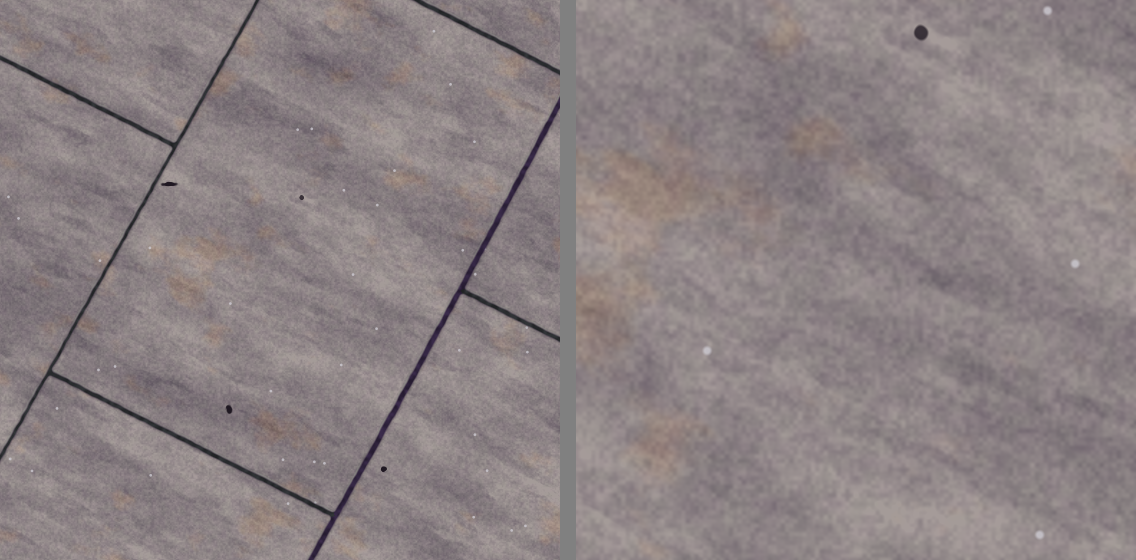
Left: the whole. Right: its middle third, enlarged.
This texture is drawn by a three.js fragment shader. Its source:

```glsl
varying vec2 vUv;

float hash(vec2 p) {
  vec3 q = fract(p.xyx * vec3(0.1031, 0.1030, 0.0973));
  q += dot(q, q.yzx + 33.33);
  return fract((q.x + q.y) * q.z);
}

float noise(vec2 p) {
  vec2 i = floor(p), f = fract(p);
  f = f * f * (3.0 - 2.0 * f);
  return mix(mix(hash(i), hash(i + vec2(1, 0)), f.x),
             mix(hash(i + vec2(0, 1)), hash(i + vec2(1, 1)), f.x), f.y);
}

float fbm(vec2 p) {
  float sum = 0.0, gain = 0.5;
  for (int i = 0; i < 5; i++) {
    sum += gain * noise(p);
    p = mat2(1.96, 0.3, -0.3, 1.96) * p + 17.3;
    gain *= 0.52;
  }
  return sum;
}

// Soft elongated patch lying along the streaks
float patchAt(vec2 p, vec2 center, vec2 size) {
  vec2 d = mat2(0.893, 0.45, -0.45, 0.893) * (p - center) / size;
  return exp(-dot(d, d));
}

// Small dark hole with a ragged rim
float chip(vec2 p, vec2 center, vec2 size) {
  float r = length((p - center) / size) + 0.5 * (noise(p * 190.0) - 0.5);
  return 1.0 - smoothstep(0.7, 1.2, r);
}

void main() {
  vec2 p = vUv;

  // Skewed slab grid, every other column shifted by about half a slab
  vec2 across = vec2(0.512, -0.258), along = vec2(0.436, 0.775);
  vec2 q = p - vec2(0.087, 0.336);
  vec2 g = vec2(q.x * along.y - q.y * along.x, across.x * q.y - across.y * q.x) / 0.5093;
  g.x *= 1.0 + 0.026 * g.y * g.y;
  float column = floor(g.x);
  vec2 cell = vec2(g.x, g.y - 0.52 * mod(column, 2.0));
  vec2 slab = vec2(column, floor(cell.y));
  vec2 slabSize = vec2(0.572, 0.888);

  // Signed distance to the nearest joint in each direction
  vec2 edge = (cell - floor(cell + 0.5)) * slabSize;
  edge += 0.0016 * (vec2(noise(p * 85.0), noise(p * 85.0 + 40.0)) - 0.5);
  float wideJoint = mod(floor(g.x + 0.5), 2.0);
  vec2 halfWidth = vec2(mix(0.0027, 0.0046, wideJoint), 0.0036);
  vec2 gap = abs(edge) - halfWidth;
  float corner = 0.006 - length(max(0.006 - gap, 0.0));
  float d = min(corner, min(gap.x, gap.y));

  // Streaked concrete, different on each slab
  vec2 s = g * slabSize + slab * vec2(7.3, 4.9);
  float streak = fbm(s * vec2(5.0, 17.0) + 3.0);
  float mottle = fbm(s * vec2(22.0, 46.0) + 9.0);
  float dapple = fbm(s * vec2(13.0, 42.0) + 31.0);
  float grain = 0.5 * (noise(p * 210.0) + noise(p * 390.0 + 5.0));
  float tone = 0.70 + 0.85 * (streak - 0.5) + 0.65 * (mottle - 0.5) + 0.55 * (grain - 0.5);
  tone -= 0.32 * smoothstep(0.52, 0.72, dapple) * smoothstep(0.3, 0.6, mottle);
  tone += 0.1 * (hash(slab + 21.0) - 0.5);

  // Broad darker weathering
  float dark = patchAt(p, vec2(0.38, 0.28), vec2(0.3, 0.045));
  dark += patchAt(p, vec2(0.64, 0.70), vec2(0.3, 0.04));
  dark += patchAt(p, vec2(0.54, 0.87), vec2(0.11, 0.06));
  if (column < 0.0) dark += 1.3 * patchAt(p, vec2(0.06, 0.49), vec2(0.15, 0.08));
  tone -= dark * (0.08 + 0.35 * mottle);

  vec3 charcoal = vec3(0.42, 0.38, 0.42), paleStone = vec3(0.66, 0.62, 0.615);
  vec3 color = mix(charcoal, paleStone, clamp(tone, -0.1, 1.1));

  // Faint rust and cool tints
  float rust = smoothstep(0.60, 0.82, fbm(s * vec2(13.0, 20.0) + 71.0));
  color += rust * vec3(0.045, 0.005, -0.04);
  color += (noise(p * 120.0 + 8.0) - 0.5) * vec3(0.012, -0.006, 0.014);

  // Scattered bright mineral specks
  vec2 speckCell = floor(p * 42.0);
  vec2 speckPos = 0.2 + 0.6 * vec2(hash(speckCell + 3.0), hash(speckCell + 57.0));
  float speck = 1.0 - smoothstep(0.05, 0.15, length(fract(p * 42.0) - speckPos));
  color = mix(color, vec3(0.85, 0.84, 0.87), 0.8 * speck * step(0.975, hash(speckCell + 11.0)));

  // Chips
  float holes = chip(p, vec2(0.302, 0.671), vec2(0.014, 0.0042));
  holes = max(holes, chip(p, vec2(0.409, 0.269), vec2(0.006, 0.008)));
  holes = max(holes, chip(p, vec2(0.685, 0.162), vec2(0.006, 0.0045)));
  holes = max(holes, 0.8 * chip(p, vec2(0.539, 0.647), vec2(0.004, 0.005)));
  color = mix(color, vec3(0.13, 0.10, 0.14), holes);

  // Shaded edges, pale bevel on one side, then the joint itself
  color *= 1.0 - 0.16 * (1.0 - smoothstep(0.0, 0.010, d));
  vec2 bevel = exp(-pow((gap - 0.0018) / 0.0017, vec2(2.0)));
  float rim = max(bevel.x * step(edge.x, 0.0), bevel.y * step(0.0, edge.y));
  color = mix(color, vec3(0.58, 0.61, 0.57), 0.55 * rim * noise(p * 60.0 + 2.0));

  float longJoint = step(gap.x, gap.y);
  vec3 slate = vec3(0.16, 0.17, 0.18), violet = vec3(0.19, 0.13, 0.25);
  vec3 jointColor = mix(slate, violet, longJoint * wideJoint * 0.85);
  jointColor *= 0.75 + 0.5 * noise(p * 150.0);
  float joint = 1.0 - smoothstep(-0.0018, 0.0014, d);
  color = mix(color, vec3(0.31, 0.25, 0.33), 0.45 * (1.0 - smoothstep(0.0, 0.003, d)));
  color = mix(color, jointColor, joint);

  gl_FragColor = vec4(color, 1.0);
}
```
